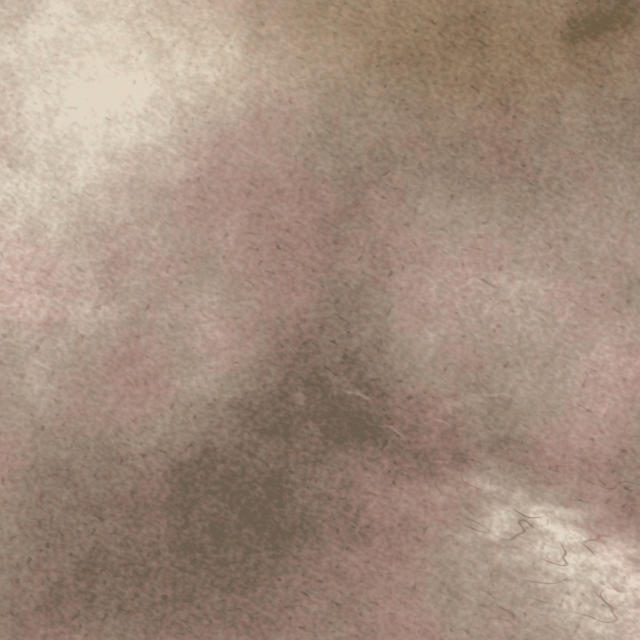
Write a WebGL 2 fragment shader that draws this texture.

```glsl
#version 300 es
precision highp float;

uniform vec2 u_resolution;
out vec4 fragColor;

// Unit gradient direction for a lattice cell
vec2 cellGradient(vec2 cell) {
    uvec2 q = uvec2(ivec2(cell)) * uvec2(1597u, 3571u);
    uint h = (q.x ^ (q.y << 7)) * 747796u + q.y * 28913u;
    h = (h ^ (h >> 15)) * 73244475u;
    h = (h ^ (h >> 13)) * 12747293u;
    h ^= h >> 16;
    float angle = float(h & 65535u) / 65536.0 * 6.28318;
    return vec2(cos(angle), sin(angle));
}

float gradientNoise(vec2 p) {
    vec2 cell = floor(p);
    vec2 f = p - cell;
    vec2 u = f * f * f * (f * (f * 6.0 - 15.0) + 10.0);
    vec2 e = vec2(1.0, 0.0);
    float a = dot(cellGradient(cell), f);
    float b = dot(cellGradient(cell + e.xy), f - e.xy);
    float c = dot(cellGradient(cell + e.yx), f - e.yx);
    float d = dot(cellGradient(cell + e.xx), f - e.xx);
    return mix(mix(a, b, u.x), mix(c, d, u.x), u.y);
}

float fbm(vec2 p, int octaves) {
    float sum = 0.0;
    float amplitude = 1.0;
    for (int i = 0; i < octaves; i++) {
        sum += amplitude * gradientNoise(p);
        p = mat2(1.6, 1.2, -1.2, 1.6) * p + 17.3;
        amplitude *= 0.5;
    }
    return sum;
}

vec2 rotate(vec2 p, float angle) {
    float c = cos(angle), s = sin(angle);
    return vec2(c * p.x + s * p.y, c * p.y - s * p.x);
}

// Soft elliptical patch, 1 at its centre
float patchMask(vec2 p, vec2 centre, vec2 radius, float angle) {
    vec2 d = rotate(p - centre, angle) / radius;
    return exp(-dot(d, d));
}

// Thin line along the zero crossings of a noise field
float vein(vec2 p, float width) {
    return 1.0 - smoothstep(0.0, width, abs(fbm(p, 3)));
}

vec3 stonePalette(float tone) {
    vec3 ramp[6] = vec3[6](
        vec3(0.43, 0.37, 0.31), vec3(0.54, 0.45, 0.40),
        vec3(0.62, 0.53, 0.47), vec3(0.69, 0.60, 0.55),
        vec3(0.78, 0.70, 0.64), vec3(0.89, 0.83, 0.77));
    float x = clamp(tone, 0.0, 1.0) * 5.0;
    int i = min(int(x), 4);
    return mix(ramp[i], ramp[i + 1], x - float(i));
}

// Broad light and dark stains
float stainTone(vec2 p) {
    float tone = 0.43;
    tone += 0.60 * patchMask(p, vec2(0.14, 0.89), vec2(0.25, 0.23), 0.5);
    tone += 0.30 * patchMask(p, vec2(0.00, 0.55), vec2(0.16, 0.20), 0.0);
    tone += 0.20 * patchMask(p, vec2(0.31, 0.45), vec2(0.10, 0.10), 0.0);
    tone += 0.17 * patchMask(p, vec2(0.87, 0.50), vec2(0.25, 0.17), -0.2);
    tone += 0.45 * patchMask(p, vec2(0.91, 0.11), vec2(0.25, 0.11), -0.45);
    tone -= 0.37 * patchMask(p, vec2(0.32, 0.16), vec2(0.32, 0.20), 0.15);
    tone -= 0.22 * patchMask(p, vec2(0.50, 0.46), vec2(0.12, 0.17), 0.0);
    tone -= 0.25 * patchMask(p, vec2(0.74, 0.29), vec2(0.32, 0.06), -0.2);
    tone -= 0.22 * patchMask(p, vec2(0.84, 0.91), vec2(0.34, 0.17), 0.0);
    tone -= 0.25 * patchMask(p, vec2(0.97, 0.98), vec2(0.06, 0.04), -0.3);
    return tone;
}

void main() {
    vec2 p = gl_FragCoord.xy / u_resolution;
    vec2 warp = vec2(fbm(p * 5.0, 4), fbm(p * 5.0 + 31.7, 4));
    vec2 q = p + 0.07 * warp;

    // Cloudy stains with finer mottling
    float tone = stainTone(q);
    tone += 0.13 * fbm(p * 6.0 + 8.2, 3) + 0.10 * fbm(p * 26.0 + 3.1, 3);

    // Sandy grain, calmer on the pale area
    float pale = patchMask(q, vec2(0.13, 0.89), vec2(0.25, 0.23), 0.5);
    float roughness = 1.0 - 0.45 * pale;
    vec2 slanted = rotate(p, -0.5) * vec2(0.85, 1.15);
    float grain = gradientNoise(slanted * 105.0) + 0.6 * gradientNoise(slanted * 185.0 + 9.4);
    tone += 0.17 * roughness * grain;

    // Small dark pits in loose clusters
    float cluster = 0.6 + 0.8 * gradientNoise(p * 13.0 + 5.6);
    float pits = smoothstep(0.27, 0.55, gradientNoise(slanted * 88.0 + 41.0));
    tone -= 0.24 * roughness * max(cluster, 0.15) * pits;

    // Dark cracks and raised pale flakes on the lower right
    float crust = patchMask(q, vec2(0.87, 0.14), vec2(0.28, 0.13), -0.4);
    vec2 strata = rotate(p, -0.4) * vec2(7.0, 17.0);
    float broken = smoothstep(-0.05, 0.25, gradientNoise(p * 15.0 + 2.7));
    tone -= 0.36 * crust * broken * vein(strata + 4.0, 0.06);
    tone += 0.28 * crust * gradientNoise(strata * 3.0 + 12.0);

    // Faint pale scratches along the dark band
    float band = patchMask(q, vec2(0.60, 0.36), vec2(0.26, 0.07), -0.15);
    float flecks = smoothstep(0.1, 0.4, gradientNoise(p * 19.0 + 6.3));
    tone += 0.28 * band * flecks * vein(strata * 1.3 + 20.0, 0.15);

    // Rosy, ochre and grey tints
    vec3 colour = stonePalette(tone);
    float ochre = patchMask(q, vec2(0.75, 0.96), vec2(0.45, 0.14), 0.0);
    float rosy = smoothstep(-0.25, 0.4, fbm(p * 4.0 + 14.0, 4)) * (1.0 - pale) * (1.0 - ochre);
    colour += ochre * vec3(0.015, 0.0, -0.04);
    colour += (rosy - 0.4) * smoothstep(0.05, 0.35, tone) * vec3(0.025, -0.016, 0.004);
    colour += 0.018 * gradientNoise(p * 60.0 + 22.0) * vec3(1.0, -0.4, -0.6);

    fragColor = vec4(clamp(colour, 0.0, 1.0), 1.0);
}
```
